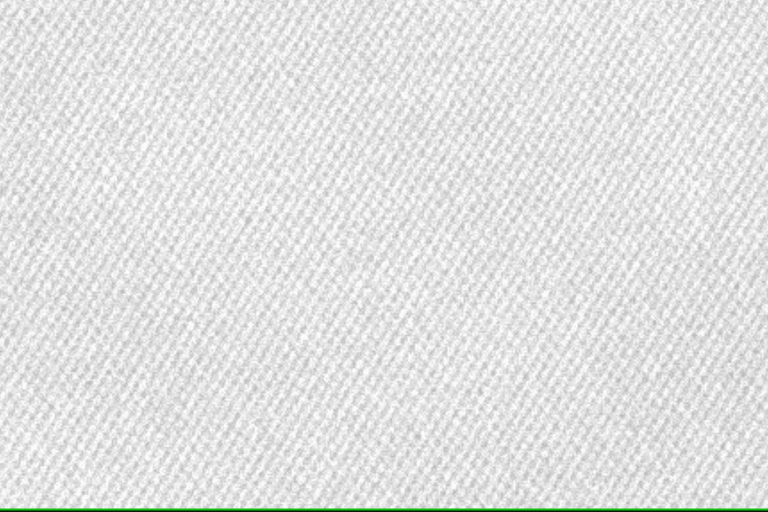
A Shadertoy shader for this texture:

```glsl
// White knitted cloth: a skewed lattice of slanted, raised stitches above a
// thin green and dark edge. Two sets of slanted waves form each bump; side
// light, fine strands and grain give the yarn its crisp surface.

#define STEEP_WAVES vec2(64.0, -26.0)   // valleys rising to the right
#define CROSS_WAVES vec2(52.0, 32.0)    // valleys falling to the right
#define BASE_TONE 0.889       // mean brightness
#define RELIEF 0.105          // contrast between stitch and gap
#define SIDE_LIGHT 0.06       // contrast of the lit and shaded flanks
#define STRAND_DEPTH 0.085    // contrast of the strands
#define GRAIN_DEPTH 0.145     // contrast of the finest fibres
#define STITCH_VARIATION 0.02
#define CLOUD_DEPTH 0.028     // large soft tone changes
#define EDGE_TOP 0.0073       // upper limit of the green edge
#define EDGE_DARK 0.0025      // upper limit of the dark edge
#define SAMPLES 2             // supersampling per axis

const float TAU = 6.28319;
const vec3 GREEN = vec3(0.08, 0.74, 0.08);
const vec3 DARK = vec3(0.03, 0.10, 0.03);

float hash(vec2 p) {
    vec3 q = fract(vec3(p.xyx) * 0.1031);
    q += dot(q, q.yzx + 33.33);
    return fract((q.x + q.y) * q.z);
}

float noise(vec2 p) {
    vec2 cell = floor(p), f = fract(p);
    f = f * f * (3.0 - 2.0 * f);
    return mix(mix(hash(cell), hash(cell + vec2(1, 0)), f.x),
               mix(hash(cell + vec2(0, 1)), hash(cell + vec2(1, 1)), f.x), f.y);
}

// Rounded stitches in long valleys; x runs across the steep valleys.
float stitchHeight(vec2 lattice) {
    vec2 wave = cos(TAU * (lattice - 0.5));
    return smoothstep(-0.05, 0.95, 0.5 + 0.32 * wave.x + 0.18 * wave.y);
}

float clothTone(vec2 uv) {
    // Skewed lattice with a slight wander
    vec2 lattice = vec2(dot(uv, STEEP_WAVES), dot(uv, CROSS_WAVES)) + 60.0;
    lattice += 0.12 * (vec2(noise(lattice * 0.4), noise(lattice * 0.4 + 71.0)) - 0.5);

    // Relief lit from the upper left
    float height = stitchHeight(lattice);
    float slope = height - stitchHeight(lattice + vec2(-0.12, 0.08));
    float tone = BASE_TONE + RELIEF * (height - 0.55) + SIDE_LIGHT * slope;

    // Brightness differs from stitch to stitch
    float stitchTone = hash(floor(lattice) + 200.0) - 0.5;
    tone += STITCH_VARIATION * stitchTone * height;

    // Strands within the stitch and fine fibres
    float strands = noise(lattice * vec2(3.2, 3.6) + 40.0);
    float grain = noise(uv * vec2(430.0, 287.0) + 90.0);
    tone += STRAND_DEPTH * (strands - 0.5) + GRAIN_DEPTH * (grain - 0.5);

    // Broad clouds and a faint falloff toward the lower right
    float clouds = noise(uv * vec2(4.5, 3.0) + 8.0);
    return tone + CLOUD_DEPTH * (clouds - 0.5) + 0.012 * (uv.y - uv.x);
}

vec3 clothColour(vec2 uv) {
    vec3 cloth = vec3(clamp(clothTone(uv), 0.0, 0.985));
    vec3 edge = mix(DARK, GREEN, step(EDGE_DARK, uv.y));
    return mix(edge, cloth, step(EDGE_TOP, uv.y));
}

void mainImage(out vec4 fragColor, in vec2 fragCoord) {
    vec3 colour = vec3(0.0);
    for (int j = 0; j < SAMPLES; j++) {
        for (int i = 0; i < SAMPLES; i++) {
            vec2 offset = (vec2(i, j) + 0.5) / float(SAMPLES) - 0.5;
            colour += clothColour((fragCoord + offset) / iResolution.xy);
        }
    }
    fragColor = vec4(colour / float(SAMPLES * SAMPLES), 1.0);
}
```
